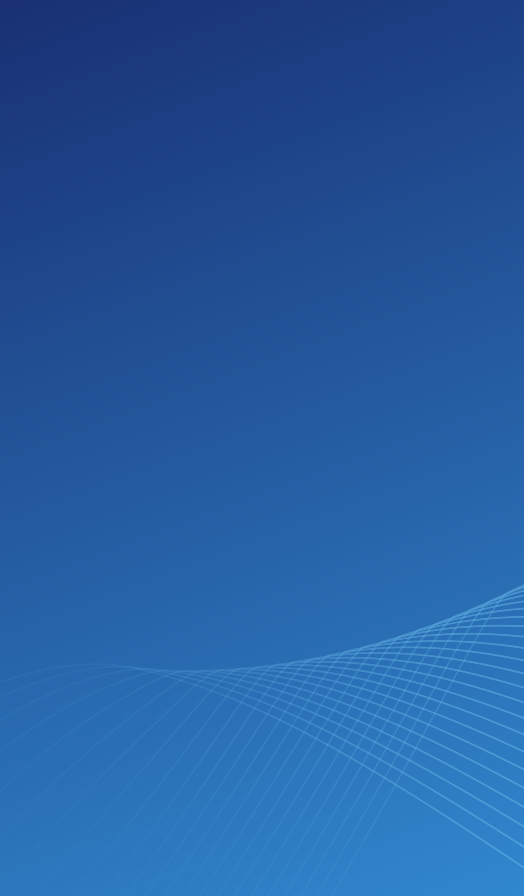
A WebGL 1 fragment shader for this background:

```glsl
precision highp float;
// A slanted blue gradient, dark at the upper left and bright at the lower right.
// Over it lies a woven wave: a family of thin curves, each touching a shared
// crest at its own place and falling away on both sides of it.

uniform vec2 u_resolution;

#define ASPECT 1.7067
#define SLANT 0.18
#define LINE_COUNT 23
#define LINE_WIDTH 0.0034
#define FIRST_TOUCH 0.22
#define LAST_TOUCH 0.97
#define RIGHT_ALPHA 0.46
#define LEFT_ALPHA 0.10
#define DARK_BLUE vec3(0.098, 0.188, 0.452)
#define BRIGHT_BLUE vec3(0.190, 0.530, 0.808)
#define LINE_COLOR vec3(0.42, 0.74, 0.92)

// Height of the shared crest: a low ripple at left, a rising sweep at right.
float crest(float x) {
  float d = x - 0.356;
  float ripple = sin(6.42 * d);
  return 0.429 + (d > 0.0 ? 0.396 * d * d : 0.018 * ripple * ripple);
}

// Height of one strand, which touches the crest where x equals touch.
float strand(float x, float touch, float s) {
  float d = x - touch;
  float steep = smoothstep(-0.1, 0.45, s);
  float rightFall = 1.26 * d * d / (1.0 + 0.54 * abs(d));
  float leftFall = mix(0.1, 1.5, steep) * d * d / (abs(d) + mix(0.13, 0.033, steep));
  return crest(x) - (d > 0.0 ? rightFall : leftFall);
}

// Combined opacity of all strands at p.
float wave(vec2 p, float pixel) {
  float clearness = 1.0;
  float rightFade = mix(LEFT_ALPHA, RIGHT_ALPHA, smoothstep(0.2, 1.0, p.x));
  float leftFade = mix(0.06, 0.22, smoothstep(0.05, 0.85, p.x))
                 * mix(0.4, 1.0, smoothstep(0.0, 0.35, p.y));
  float halfWidth = 0.5 * LINE_WIDTH;
  float blur = max(pixel, halfWidth);
  for (int i = 0; i < LINE_COUNT; i++) {
    float s = float(i) / float(LINE_COUNT - 1);
    float touch = mix(FIRST_TOUCH, LAST_TOUCH, s);
    float y = strand(p.x, touch, s);
    float slope = (strand(p.x + 0.002, touch, s) - y) / 0.002;
    float dist = abs(p.y - y) / sqrt(1.0 + slope * slope);
    float cover = 1.0 - smoothstep(max(halfWidth - 0.5 * blur, 0.0), halfWidth + 0.5 * blur, dist);
    float side = smoothstep(-0.06, 0.04, p.x - touch);
    clearness *= 1.0 - cover * mix(leftFade, rightFade, side);
  }
  return 1.0 - clearness;
}

void main() {
  vec2 uv = gl_FragCoord.xy / u_resolution;
  vec2 p = uv * vec2(1.0, ASPECT);

  // Background gradient
  float shade = mix(1.0 - uv.y, uv.x, SLANT);
  vec3 color = mix(DARK_BLUE, BRIGHT_BLUE, shade);

  // Woven wave, limited so that crossings stay soft
  float opacity = min(wave(p, ASPECT / u_resolution.y), 0.55);
  color = mix(color, LINE_COLOR, opacity);

  gl_FragColor = vec4(color, 1.0);
}
```
